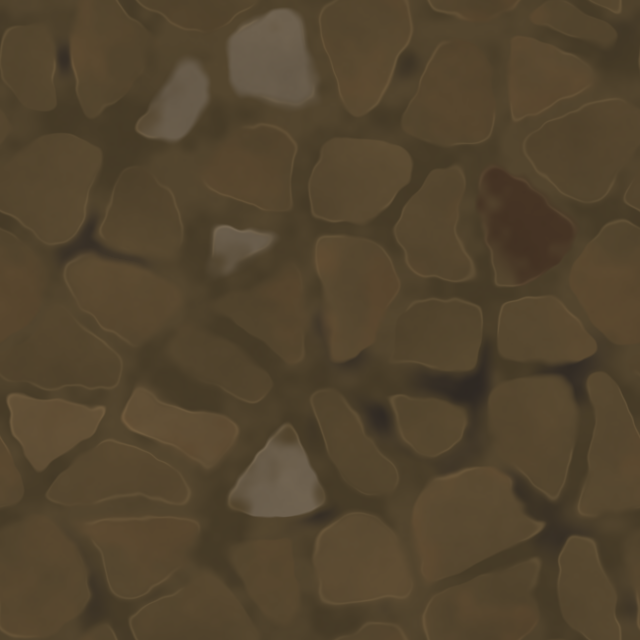
Reproduce this texture procedurally as a Shadertoy shader.

```glsl
const vec2 GRID = vec2(8.0, 5.0);

vec3 hash3(vec2 p) {
    vec3 q = fract(p.xyx * vec3(0.1031, 0.1030, 0.0973) + 0.137);
    q += dot(q, q.yxz + 33.33);
    return fract((q.xxy + q.yzz) * q.zyx);
}

// Value noise that wraps after a whole number of cells
float noise(vec2 uv, vec2 cells, float seed) {
    vec2 p = uv * cells, i = floor(p), f = fract(p);
    f = f * f * (3.0 - 2.0 * f);
    vec2 a = mod(i, cells) + seed, b = mod(i + 1.0, cells) + seed;
    return mix(mix(hash3(a).x, hash3(vec2(b.x, a.y)).x, f.x),
               mix(hash3(vec2(a.x, b.y)).x, hash3(b).x, f.x), f.y);
}

float layeredNoise(vec2 uv, float cells, float seed) {
    return 0.5 * noise(uv, vec2(cells), seed)
         + 0.3 * noise(uv, vec2(cells * 2.0), seed + 17.0)
         + 0.2 * noise(uv, vec2(cells * 4.0), seed + 31.0);
}

vec2 stoneCentre(vec2 cell) {
    return (cell + 0.5 + 0.8 * (hash3(mod(cell, GRID) + 5.0).xy - 0.5)) / GRID;
}

// Returns the rounded distance to the cell border; also the cell and its centre offset
float stoneBorder(vec2 p, out vec2 cell, out vec2 toCentre) {
    vec2 base = floor(p * GRID);
    float nearest = 9.0;
    for (int j = -2; j <= 2; j++)
    for (int i = -2; i <= 2; i++) {
        vec2 c = base + vec2(i, j);
        vec2 r = stoneCentre(c) - p;
        if (dot(r, r) < nearest) {
            nearest = dot(r, r);
            cell = c;
            toCentre = r;
        }
    }
    float sum = 0.0;
    for (int j = -2; j <= 2; j++)
    for (int i = -2; i <= 2; i++) {
        if (i == 0 && j == 0) continue;
        vec2 r = stoneCentre(cell + vec2(i, j)) - p;
        float d = dot(0.5 * (toCentre + r), normalize(r - toCentre));
        sum += exp(-110.0 * d);
    }
    return -log(sum) / 110.0;
}

void mainImage(out vec4 fragColor, in vec2 fragCoord) {
    vec2 uv = fragCoord / iResolution.xy;
    vec2 turn = 6.28318 * uv;

    // Bend the outlines
    vec2 p = uv + 0.012 * sin(turn.yx * vec2(3.0, 2.0) + 2.0 * sin(turn * 2.0) + vec2(0.7, 2.1));
    p += 0.028 * (vec2(layeredNoise(uv, 14.0, 3.0), layeredNoise(uv, 14.0, 61.0)) - 0.5);

    vec2 cell, toCentre;
    float border = stoneBorder(p, cell, toCentre);
    vec2 id = mod(cell, GRID);
    vec3 rnd = hash3(id + 40.0), kind = hash3(id + 90.0);

    float broad = layeredNoise(uv, 5.0, 12.0);
    float blotch = layeredNoise(uv, 11.0, 77.0);
    float fine = layeredNoise(uv, 40.0, 140.0);

    // Mortar with soft dark hollows
    vec3 mortar = mix(vec3(0.275, 0.230, 0.152), vec3(0.325, 0.270, 0.180),
                      smoothstep(0.3, 0.7, blotch));
    float hollow = smoothstep(0.56, 0.76, broad) * smoothstep(0.024, 0.004, border);
    mortar = mix(mortar, vec3(0.165, 0.145, 0.135), 0.85 * hollow);

    // Stone colours: olive to tan, a few red-brown or pale grey
    vec3 stone = mix(vec3(0.320, 0.265, 0.175), vec3(0.390, 0.318, 0.215), rnd.x * rnd.x);
    stone = mix(stone, vec3(0.385, 0.295, 0.190), 0.6 * rnd.y * smoothstep(0.4, 0.7, blotch));
    float red = step(0.92, kind.x);
    float pale = step(0.91, kind.y) * (1.0 - red);
    stone = mix(stone, vec3(0.270, 0.200, 0.140), red * smoothstep(0.25, 0.6, blotch));
    stone = mix(stone, vec3(0.425, 0.375, 0.305), pale * smoothstep(0.2, 0.55, blotch));
    stone *= 1.0 + 0.9 * dot(toCentre, rnd.yz - 0.5) + 0.16 * (broad - 0.5);

    // Stone outline, crisp in places and blurred in others
    float inset = mix(0.007, 0.021, rnd.z) + 0.008 * pale;
    float edge = border - inset + 0.012 * (blotch - 0.5);
    float blur = mix(0.0025, 0.011, smoothstep(0.4, 0.65, layeredNoise(uv, 7.0, 200.0)));
    float cover = smoothstep(-blur, blur, edge);
    vec3 color = mix(mortar, stone, cover);

    // Thin worn rim
    float worn = smoothstep(0.40, 0.62, layeredNoise(uv, 9.0, 250.0));
    float rim = exp(-pow((edge - 0.002) / 0.0022, 2.0));
    color += vec3(0.050, 0.042, 0.030) * rim * worn;

    color *= 1.0 + 0.05 * (fine - 0.5);
    fragColor = vec4(color, 1.0);
}
```
